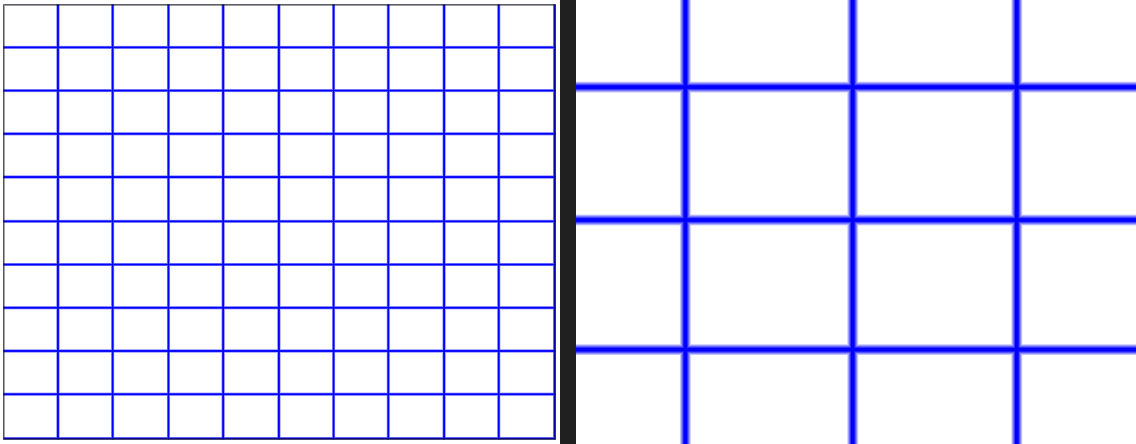
Left, the full canvas; right, a detail of the centre.
A WebGL 2 fragment shader for this pattern:

```glsl
#version 300 es
precision highp float;

// A ten by ten grid of blue rules on white inside a thin dark frame.
// Rules sit at an even pitch snapped to a coarse raster, so the cells
// differ slightly in size; the left and top edges carry the frame only.

#define SHEET vec2(512.0, 406.0)      // layout units across and down
#define CELLS 10
#define START vec2(3.0, 3.8)          // grid corner, measured from top left
#define PITCH vec2(50.4, 40.2)        // cell size in raster steps
#define RASTER vec2(1.0, 0.988)       // size of one raster step
#define RULE_WIDTH 2.2
#define RULE_SOFTNESS 1.4
#define FRAME_MIN vec2(3.5, 4.45)
#define FRAME_MAX vec2(507.6, 401.5)
#define FRAME_WIDTH 1.0

uniform vec2 u_resolution;
out vec4 fragColor;

const vec3 PAPER = vec3(1.0);
const vec3 RULE_BLUE = vec3(0.0, 0.0, 1.0);
const vec3 FRAME_INK = vec3(0.07, 0.07, 0.11);

// Coverage of a shape at signed distance d, with an edge of given softness.
float coverage(float d, float softness) {
    return clamp(0.5 - d / softness, 0.0, 1.0);
}

// Signed distance to the frame rectangle, negative inside.
float frameDistance(vec2 p) {
    vec2 center = 0.5 * (FRAME_MIN + FRAME_MAX);
    vec2 q = abs(p - center) - 0.5 * (FRAME_MAX - FRAME_MIN);
    return length(max(q, 0.0)) + min(max(q.x, q.y), 0.0);
}

// Distance to the nearest vertical or horizontal rule.
float ruleDistance(vec2 p) {
    vec2 nearest = SHEET;
    for (int i = 1; i <= CELLS; i++) {
        vec2 rule = START + RASTER * floor(PITCH * float(i) + 0.05);
        nearest = min(nearest, abs(p - rule));
    }
    return min(nearest.x, nearest.y);
}

void main() {
    // Layout coordinates run down from the top left corner.
    vec2 uv = gl_FragCoord.xy / u_resolution;
    vec2 p = vec2(uv.x, 1.0 - uv.y) * SHEET;
    float pixel = max(SHEET.x / u_resolution.x, SHEET.y / u_resolution.y);

    // Blue rules, clipped by the frame.
    float frame = frameDistance(p);
    float rules = coverage(ruleDistance(p) - 0.5 * RULE_WIDTH,
                           max(RULE_SOFTNESS, pixel));
    rules *= coverage(frame - 0.5 * FRAME_WIDTH, pixel);
    vec3 color = mix(PAPER, RULE_BLUE, rules);

    // Dark frame on top.
    float border = coverage(abs(frame) - 0.5 * FRAME_WIDTH, pixel);
    color = mix(color, FRAME_INK, border);

    fragColor = vec4(color, 1.0);
}
```
